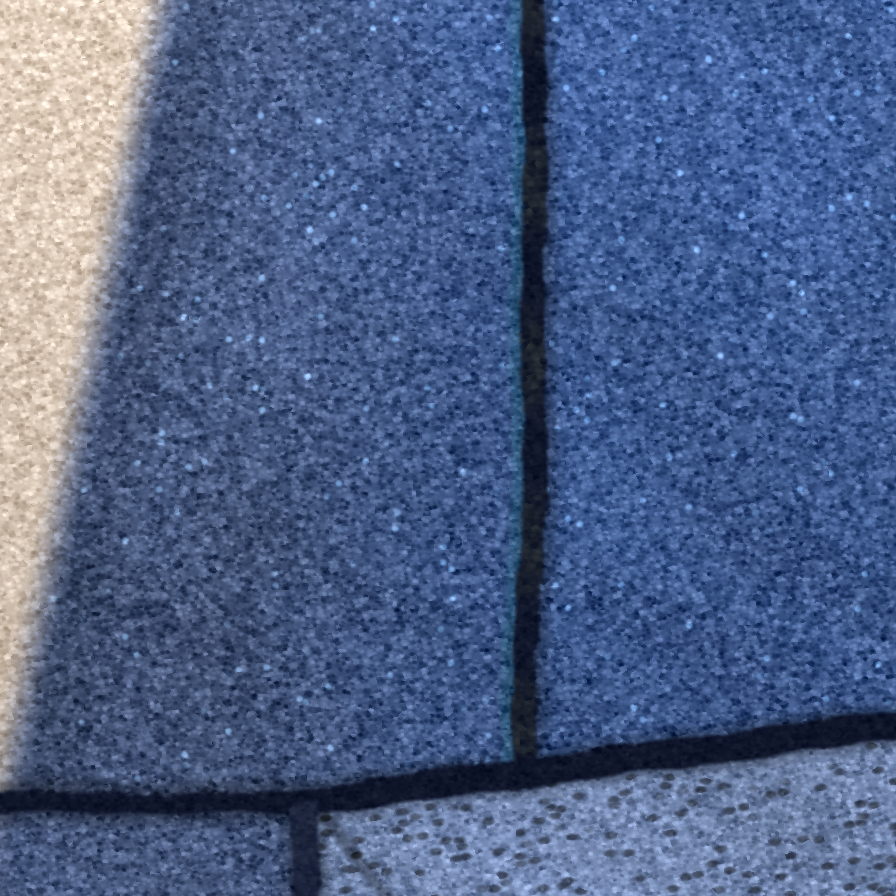
Give the GLSL for this texture, as a WebGL 1 fragment shader.

```glsl
precision highp float;
// Grainy blue stone paving with dark joints and a strip of warm sunlight.
uniform vec2 u_resolution;

vec2 hash2(vec2 p) {
  p = fract(p * vec2(0.1031, 0.1137));
  p += dot(p, p.yx + 33.33);
  return fract(vec2((p.x + p.y) * p.x, (p.x + p.y) * p.y) * 17.3);
}

// Cellular noise: x is the distance to the nearest grain, y its random tone.
vec2 grains(vec2 p) {
  vec2 cell = floor(p), nearest = vec2(9.0, 0.0);
  for (int j = -1; j <= 1; j++) {
    for (int i = -1; i <= 1; i++) {
      vec2 id = cell + vec2(float(i), float(j));
      float d = length(id + 0.15 + 0.7 * hash2(id + 7.0) - p);
      if (d < nearest.x) nearest = vec2(d, hash2(id + 91.0).x);
    }
  }
  return nearest;
}

// Signed tone of rounded grains, fading to zero between them.
float speckle(vec2 p) {
  vec2 g = grains(p);
  return (g.y - 0.5) * smoothstep(0.85, 0.1, g.x);
}

// Broad blotches from layered sines.
float blotches(vec2 p) {
  return (sin(p.x * 11.0 + 2.0 * sin(p.y * 7.0))
        + sin(p.y * 13.0 - p.x * 5.0 + 2.0 * sin(p.x * 9.0))
        + sin((p.x + p.y) * 23.0 + 1.5 * sin(p.y * 19.0))) / 3.0;
}

// Coverage of a joint, from the distance to its centre line.
float joint(float d, float halfWidth) {
  return 1.0 - smoothstep(halfWidth - 0.003, halfWidth + 0.004, abs(d));
}

void main() {
  vec2 uv = gl_FragCoord.xy / u_resolution;
  vec2 skewed = vec2(uv.x + 0.35 * uv.y, uv.y * 1.25 - 0.25 * uv.x);
  float coarse = speckle(skewed * 95.0);
  float fine = speckle(skewed * 165.0 + 40.0);
  float grit = coarse * 0.6 + fine * 0.6;
  float patches = blotches(uv);

  // Joint centre lines with small ragged offsets
  float ragged = 0.0012 * sin(uv.x * 61.0 + uv.y * 83.0) + 0.003 * coarse;
  float bedY = 0.104 + 0.13 * max(uv.x - 0.33, 0.0) + 0.0015 * sin(uv.x * 29.0);
  float bedD = uv.y - bedY + ragged;
  float upper = smoothstep(-0.003, 0.003, uv.y - bedY);
  float upperX = 0.585 + 0.011 * smoothstep(0.15, 0.5, uv.y) + 0.0018 * sin(uv.y * 17.0);
  float upperD = uv.x - upperX + ragged;
  float lowerD = uv.x - 0.339 - 0.04 * (0.1 - uv.y) + ragged;

  // Slab colours: greyer left, bluer right, pale at the lower right
  vec3 stone = mix(vec3(0.28, 0.35, 0.50), vec3(0.24, 0.35, 0.56),
                   smoothstep(0.2, 0.65, uv.x));
  stone *= 0.94 + 0.14 * smoothstep(0.3, 1.0, uv.y) + 0.07 * patches;
  vec3 pale = vec3(0.45, 0.53, 0.69) * (1.0 + 0.08 * patches);
  float paleSlab = (1.0 - upper) * step(0.0, lowerD);
  stone = mix(stone, pale, paleSlab);
  stone += grit * vec3(0.40, 0.42, 0.46);

  // Dark pits and a diagonal smear on the pale slab
  vec2 pit = grains(skewed * vec2(55.0, 75.0) + 13.0);
  float pits = smoothstep(0.72, 0.85, pit.y) * smoothstep(0.6, 0.2, pit.x);
  float smear = smoothstep(0.014, 0.003, abs(uv.x - 0.43 + 0.75 * uv.y));
  stone *= 1.0 - paleSlab * (0.45 * pits + 0.3 * smear);

  // Clustered bright mineral flecks
  vec2 fleck = grains(uv * 80.0 + 5.0);
  float sparkle = smoothstep(0.93, 0.99, fleck.y + 0.03 * patches)
                * smoothstep(0.45, 0.1, fleck.x);
  stone += sparkle * upper * vec3(0.24, 0.32, 0.36);

  // Soft-edged sunlight along the left side
  float sunD = uv.x - (0.2 * uv.y - 0.015) + 0.006 * fine;
  float sun = 1.0 - smoothstep(-0.035, 0.025, sunD);
  vec3 warm = vec3(0.88, 0.81, 0.74) + grit * vec3(0.38, 0.40, 0.42);
  warm *= 0.88 + 0.14 * uv.y;
  float penumbra = smoothstep(0.0, 0.03, sunD) * smoothstep(0.12, 0.03, sunD);
  stone *= 1.0 - 0.14 * penumbra * upper;
  vec3 color = mix(stone, warm, sun * mix(0.3, 1.0, upper));

  // Shaded slab edges and a teal rim beside the upper joint
  float edge = min(abs(bedD), mix(abs(lowerD), abs(upperD), upper));
  color *= 1.0 - 0.3 * smoothstep(0.035, 0.012, edge);
  color += vec3(0.0, 0.07, 0.06) * upper * smoothstep(0.012, 0.004, abs(upperD + 0.018));

  // Joint filling with mossy flecks in the upright one
  float bed = joint(bedD, 0.011 + 0.005 * smoothstep(0.25, 0.45, uv.x));
  float upright = joint(upperD, 0.0125 + 0.001 * sin(uv.y * 43.0)) * upper;
  float stub = joint(lowerD, 0.014) * (1.0 - upper);
  vec3 filling = vec3(0.055, 0.08, 0.16) + 0.09 * grit;
  float moss = upright * (1.0 - bed) * smoothstep(0.0, 0.9, 0.5 + 0.5 * sin(uv.y * 31.0 + 2.0));
  filling += vec3(0.07, 0.07, 0.02) * moss * (0.7 + coarse);
  filling += vec3(0.05, 0.06, 0.07) * stub;
  color = mix(color, filling, max(bed, max(upright, stub)));

  gl_FragColor = vec4(clamp(color, 0.0, 1.0), 1.0);
}
```
